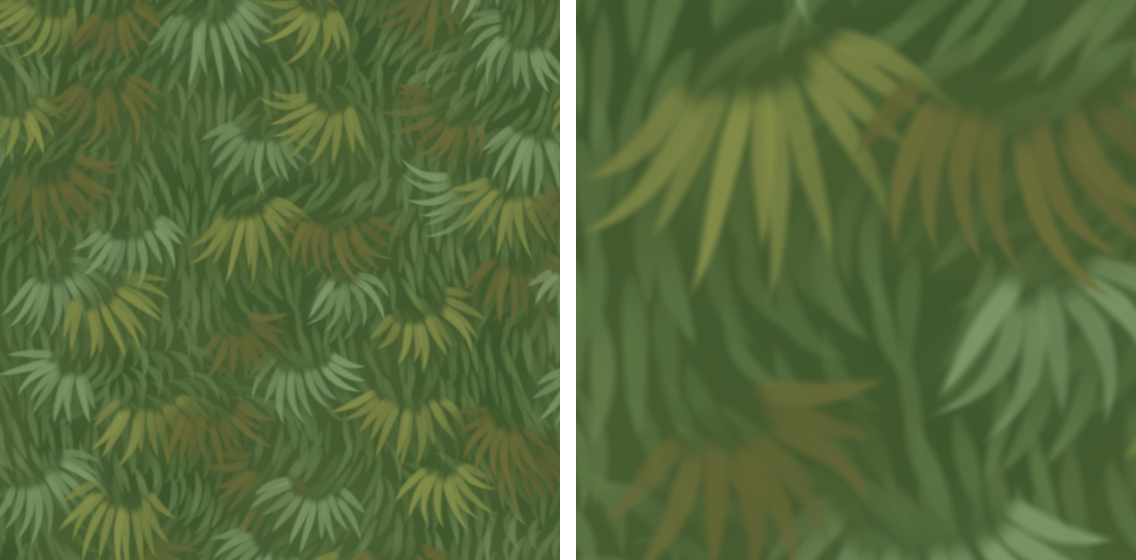
Left: the whole. Right: its middle third, enlarged.
Write a WebGL 2 fragment shader that draws this texture.

```glsl
#version 300 es
precision highp float;
precision highp int;
// Painted shaggy grass: curved green blades under fanned tufts of pale, yellow and brown.

uniform vec2 u_resolution;
out vec4 fragColor;

const vec3 GROUND_DARK  = vec3(0.235, 0.330, 0.170);
const vec3 GROUND_LIGHT = vec3(0.285, 0.375, 0.200);
const vec3 GRASS_DEEP   = vec3(0.330, 0.430, 0.235);
const vec3 GRASS_BRIGHT = vec3(0.430, 0.525, 0.325);
const vec3 TUFT_PALE    = vec3(0.480, 0.585, 0.400);
const vec3 TUFT_YELLOW  = vec3(0.510, 0.545, 0.280);
const vec3 TUFT_BROWN   = vec3(0.410, 0.415, 0.215);

const vec2  GRASS_CELL   = vec2(0.024, 0.046);
const float GRASS_HALF   = 0.046;   // half length of a blade
const float GRASS_WIDTH  = 0.0078;  // half width of a blade
const float TUFT_CELL    = 0.1667;
const float TUFT_WIDTH   = 0.0078;
const float TUFT_SPACING = 0.020;
const float TUFT_SHADE   = 0.65;
const float SOFTNESS     = 0.0036;
const float WARP         = 0.012;

// Integer hash, three values in 0..1
vec3 hash(ivec3 key) {
  uvec3 v = uvec3(key) * 1664525u + 1013904223u;
  v.x += v.y * v.z; v.y += v.z * v.x; v.z += v.x * v.y;
  v ^= v >> 16u;
  v.x += v.y * v.z; v.y += v.z * v.x; v.z += v.x * v.y;
  return vec3(v & 0xffffu) / 65535.0;
}

// Smooth value noise, three channels
vec3 noise(vec2 p, int seed) {
  ivec2 i = ivec2(floor(p));
  vec2 f = fract(p);
  f = f * f * (3.0 - 2.0 * f);
  vec3 low  = mix(hash(ivec3(i, seed)), hash(ivec3(i + ivec2(1, 0), seed)), f.x);
  vec3 high = mix(hash(ivec3(i + ivec2(0, 1), seed)), hash(ivec3(i + ivec2(1, 1), seed)), f.x);
  return mix(low, high, f.y);
}

vec2 rotate(vec2 p, float angle) {
  float c = cos(angle), s = sin(angle);
  return vec2(c * p.x + s * p.y, c * p.y - s * p.x);
}

// Coverage of a stroke from its offset across and its local half width
float stroke(float across, float halfWidth) {
  float soft = max(SOFTNESS, 1.0 / min(u_resolution.x, u_resolution.y));
  return smoothstep(-soft, soft, halfWidth - abs(across)) * smoothstep(0.0, 0.003, halfWidth);
}

// One curved blade that follows the flow field
void paintBlade(inout vec3 color, vec2 p, vec2 center, ivec2 cell) {
  vec3 rnd = hash(ivec3(cell, 11));
  vec3 flow = noise(center * 6.5, 12);
  vec2 q = rotate(p - center, (flow.x - 0.5) * 2.1 + (rnd.x - 0.5) * 0.3);
  float t = q.y / (GRASS_HALF * mix(0.75, 1.0, rnd.y));
  float bend = (flow.y - 0.5) * 0.045;
  float across = q.x - bend * (t * t - 0.3) - 0.004 * t * t * t * (rnd.z - 0.5);
  float body = max(1.0 - t * t, 0.0) * (0.85 + 0.25 * t);
  float alpha = stroke(across, GRASS_WIDTH * body * mix(0.75, 1.1, rnd.z));
  alpha *= mix(0.5, 0.95, rnd.x) * (1.0 - 0.35 * smoothstep(0.2, 1.0, t));
  float brightness = clamp(0.6 * flow.z + 0.6 * rnd.y - 0.1, 0.0, 1.0);
  color = mix(color, mix(GRASS_DEEP, GRASS_BRIGHT, brightness), alpha);
}

// A fan of tapered blades hanging from a pivot, over a soft shadow
void paintTuft(inout vec3 color, vec2 p, ivec2 cell) {
  vec3 place = hash(ivec3(cell, 1));
  vec3 form = hash(ivec3(cell, 2));
  float reach = mix(0.105, 0.145, place.z);
  float gap = mix(0.015, 0.07, form.x);
  vec2 center = (vec2(cell) + 0.5 + (place.xy - 0.5) * 0.7) * TUFT_CELL;
  vec2 q = rotate(p - center, (form.y - 0.5) * 1.2) - vec2(0.0, gap + 0.5 * reach);

  float radius = length(q);
  float along = (radius - gap) / reach;
  float angle = atan(q.x, -q.y) + (form.z - 0.5) * 0.7 * along * along;
  float fan = min(1.15, 0.1 / (gap + 0.4 * reach));
  float spacing = TUFT_SPACING / (gap + 0.45 * reach);

  int rowShift = int(hash(ivec3(cell.y, 5, 9)).x * 2.99);
  int kind = (cell.x + rowShift + 30) % 3;
  vec3 pigment = kind == 0 ? TUFT_PALE : kind == 1 ? TUFT_YELLOW : TUFT_BROWN;

  float shade = smoothstep(-0.25, 0.15, along) * (1.0 - smoothstep(0.5, 1.05, along));
  shade *= 1.0 - smoothstep(fan - 0.3, fan + 0.15, abs(angle));
  color = mix(color, mix(GROUND_DARK, pigment, 0.2), shade * TUFT_SHADE);

  float sector = floor(angle / spacing + 0.5);
  for (int k = -1; k <= 1; k++) {
    float id = sector + float(k);
    vec3 rnd = hash(ivec3(cell * 7 + int(id), 20 + int(id)));
    float axis = (id + (rnd.x - 0.5) * 0.6) * spacing;
    float side = axis / fan;
    if (abs(side) > 1.0) continue;
    float t = (along - 0.12 * rnd.z) / (mix(0.7, 1.0, rnd.y) * (1.0 - 0.25 * side * side));
    float bend = (rnd.z - 0.5) * 0.5 * spacing * sin(4.0 * t);
    float body = sqrt(max(t, 0.0)) * max(1.0 - t, 0.0) * 2.4;
    float alpha = stroke((angle - axis - bend) * radius, TUFT_WIDTH * body);
    alpha *= smoothstep(0.0, 0.2, t) * mix(0.65, 0.95, rnd.x);
    color = mix(color, pigment * mix(0.93, 1.05, rnd.y), alpha);
  }
}

void main() {
  vec2 p = gl_FragCoord.xy / min(u_resolution.x, u_resolution.y);
  vec3 color = mix(GROUND_DARK, GROUND_LIGHT, noise(p * 9.0, 30).x);
  p += WARP * (noise(p * 11.0, 31).xy - 0.5);

  // Green blades, in columns with shifted rows
  int column = int(floor(p.x / GRASS_CELL.x));
  for (int i = column - 2; i <= column + 2; i++) {
    float shift = hash(ivec3(i, 3, 10)).x;
    int row = int(floor(p.y / GRASS_CELL.y + shift));
    for (int j = row - 1; j <= row + 1; j++) {
      vec2 jitter = (hash(ivec3(i, j, 13)).xy - 0.5) * 0.7;
      vec2 center = (vec2(i, j) + 0.5 + jitter - vec2(0.0, shift)) * GRASS_CELL;
      paintBlade(color, p, center, ivec2(i, j));
    }
  }

  // Coloured tufts, upper ones over lower ones
  ivec2 home = ivec2(floor(p / TUFT_CELL));
  for (int j = -1; j <= 1; j++)
    for (int i = -1; i <= 1; i++)
      paintTuft(color, p, home + ivec2(i, j));

  fragColor = vec4(color, 1.0);
}
```
